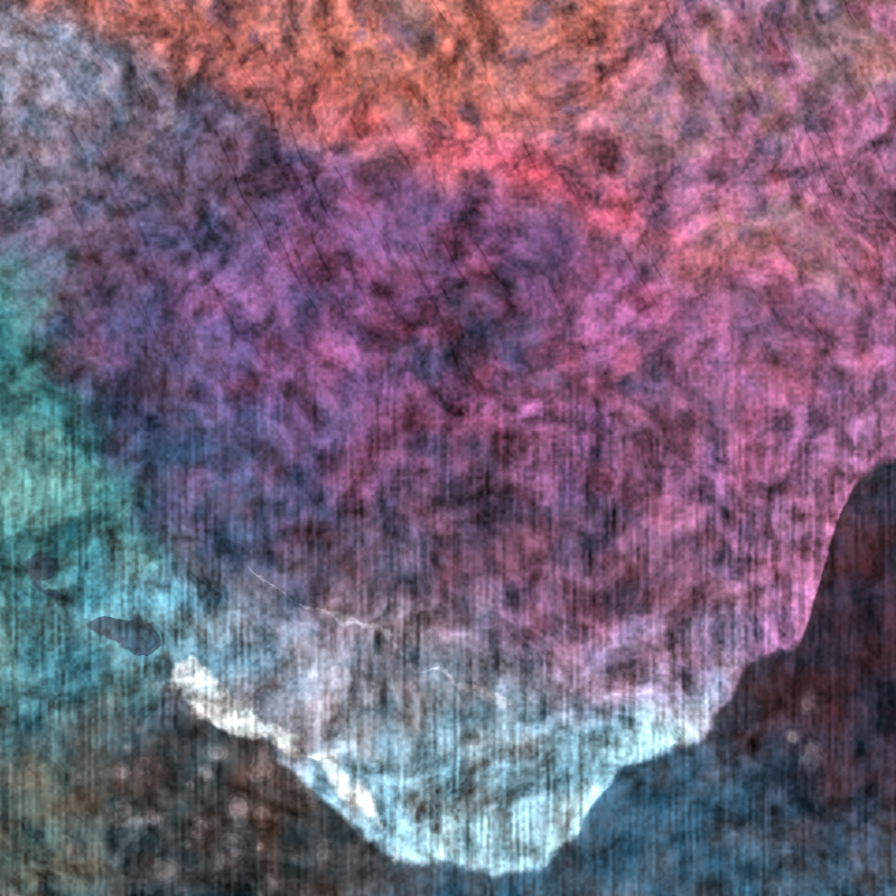
Write a WebGL 1 fragment shader that draws this background.

```glsl
precision highp float;
// Weathered paint wash: coral over violet, teal at left, foamy shore over dark ground.
uniform vec2 u_resolution;

float hash(vec2 p) {
  vec3 q = fract(p.xyx * .1031);
  q += dot(q, q.yzx + 33.3);
  return fract((q.x + q.y) * q.z);
}

float noise(vec2 p) {
  vec2 i = floor(p), f = fract(p);
  f *= f * (3. - 2. * f);
  return mix(mix(hash(i), hash(i + vec2(1, 0)), f.x),
             mix(hash(i + vec2(0, 1)), hash(i + 1.), f.x), f.y);
}

// Fractal noise centred on zero
float fbm(vec2 p) {
  float sum = -.49, amp = .5;
  for (int i = 0; i < 6; i++) {
    sum += amp * noise(p);
    p = mat2(1.6, 1.2, -1.2, 1.6) * p + 7.3;
    amp *= .5;
  }
  return sum;
}

// Soft ellipse: centre in xy, radii in zw
float spot(vec2 p, vec4 e) {
  vec2 d = (p - e.xy) / e.zw;
  return exp(-dot(d, d));
}

// Pool of pigment: weighted colour and weight
vec4 pool(vec2 p, vec4 e, vec3 tint) {
  return vec4(tint, 1) * spot(p, e);
}

// Scattered round cells: soft disc plus a rim
float cells(vec2 p, float density) {
  float best = 0.;
  for (int j = -1; j <= 1; j++)
    for (int i = -1; i <= 1; i++) {
      vec2 id = floor(p) + vec2(i, j);
      float r = mix(.15, .5, hash(id + 4.7));
      float d = length(p - id - vec2(hash(id), hash(id + 2.3)));
      float shape = smoothstep(r, r * .6, d) + .4 * smoothstep(.1, 0., abs(d - r));
      best = max(best, step(hash(id + 9.1), density) * shape);
    }
  return best;
}

float segment(vec2 p, vec2 a, vec2 b) {
  vec2 d = b - a;
  return length(p - a - d * clamp(dot(p - a, d) / dot(d, d), 0., 1.));
}

void main() {
  vec2 uv = gl_FragCoord.xy / u_resolution;
  vec2 swirl = vec2(fbm(uv * 6.), fbm(uv * 6. + 31.));
  vec2 ripple = vec2(fbm(uv * 24. + 5.), fbm(uv * 24. + 50.));
  vec2 p = uv + swirl * .14 + ripple * .06;
  vec2 q = uv + swirl * .05 + ripple * .04;
  float cloud = fbm(uv * 9. + swirl * 3.);
  float patches = fbm(uv * 15. + 70.);

  // Violet body with a cool left side
  vec4 wash = vec4(.47, .32, .46, 1) * .04;
  wash += pool(p, vec4(.03, .89, .12, .13), vec3(.57, .55, .61));
  wash += pool(p, vec4(.18, .8, .15, .11), vec3(.38, .34, .44));
  wash += pool(p, vec4(.12, .68, .14, .1), vec3(.31, .27, .38));
  wash += pool(p, vec4(.28, .62, .16, .13), vec3(.42, .31, .5));
  wash += pool(p, vec4(.48, .66, .17, .2), vec3(.51, .3, .47));
  wash += pool(p, vec4(.72, .6, .23, .16), vec3(.53, .31, .44));
  wash += pool(p, vec4(.64, .39, .2, .12), vec3(.46, .33, .43));
  wash += pool(p, vec4(.91, .45, .12, .22), vec3(.61, .4, .55));
  wash += pool(p, vec4(.38, .4, .16, .07), vec3(.27, .25, .32));
  wash += pool(p, vec4(.18, .46, .13, .1), vec3(.2, .29, .38));
  // Pale shore
  wash += pool(p, vec4(.35, .28, .14, .07), vec3(.58, .55, .6));
  wash += pool(p, vec4(.5, .23, .11, .05), vec3(.42, .47, .49));
  wash += pool(p, vec4(.7, .26, .13, .05), vec3(.62, .54, .67));
  wash += pool(p, vec4(.55, .12, .17, .1), vec3(.56, .72, .78));
  vec3 col = wash.rgb / wash.a;
  float body = spot(uv, vec4(.5, .58, .4, .2));
  col = mix(col, vec3(.7, .41, .64), .6 * body * smoothstep(.02, .2, patches));
  col = mix(col, vec3(.28, .27, .38), .6 * body * smoothstep(.03, .2, -patches));

  // Teal flank and blue fringe
  float flank = .05 + .12 * smoothstep(.6, .34, uv.y);
  float teal = smoothstep(.05, -.03, p.x - flank) * smoothstep(.74, .66, p.y);
  col = mix(col, mix(vec3(.2, .43, .46), vec3(.43, .61, .59), cloud * 2. + .5), teal);
  col = mix(col, vec3(.43, .64, .72), .9 * spot(p, vec4(.17, .28, .13, .07)));

  // Coral sky turning rose, with a hot lower edge and dark flecks
  float above = q.y - 1. + .2 * smoothstep(0., .5, uv.x) + .13 * smoothstep(.5, .85, uv.x);
  vec3 sky = mix(vec3(.77, .46, .43), vec3(.67, .42, .56), smoothstep(.5, .78, p.x - p.y * .5 + .42));
  sky = mix(sky, vec3(.5, .39, .39), .8 * smoothstep(0., .17, cloud));
  sky = mix(sky, vec3(.86, .34, .46), .65 * spot(vec2(uv.x, above), vec4(.58, .03, .26, .04)));
  col = mix(col, sky, smoothstep(-.03, .03, above));
  float flecks = cells(uv * 26. + ripple, .42);
  col = mix(col, vec3(.4, .31, .42), .5 * flecks * smoothstep(0., .08, above));

  // Dark ground, fading out at left
  float below = .21 - .17 * smoothstep(.22, .48, uv.x) + .11 * smoothstep(.6, .72, uv.x)
              + .12 * smoothstep(.74, .87, uv.x) + .22 * smoothstep(.88, .97, uv.x) - q.y;
  vec4 soil = vec4(.22, .32, .39, 1) * .15;
  soil += pool(p, vec4(.04, .07, .09, .1), vec3(.37, .39, .35));
  soil += pool(p, vec4(.26, .1, .14, .11), vec3(.25, .22, .21));
  soil += pool(p, vec4(.97, .32, .14, .15), vec3(.24, .15, .2));
  soil += pool(p, vec4(.07, .19, .13, .05), vec3(.23, .36, .43));
  float blur = mix(.08, .008, smoothstep(.1, .24, uv.x));
  float ground = smoothstep(-blur, blur, below);
  col = mix(col, soil.rgb / soil.a, ground);

  // Shore rim: icy, then orchid at right
  vec3 rim = mix(vec3(.66, .82, .87), vec3(.74, .48, .67), smoothstep(.75, .87, uv.x));
  float rimArea = smoothstep(.38, .52, uv.x) * smoothstep(1., .95, uv.x);
  col = mix(col, rim, .8 * rimArea * smoothstep(.005, -.008, below) * smoothstep(-.09, -.02, below));

  // White foam ridge and a thin upper thread
  vec2 bend = vec2(.36, .16), knot = vec2(.42, .3);
  float ridge = min(segment(q, vec2(.21, .24), bend), segment(q, bend, vec2(.45, .06)));
  float thread = min(segment(q, vec2(.27, .37), knot), segment(q, knot, vec2(.56, .21)));
  col = mix(col, vec3(.87, .9, .91), .9 * smoothstep(.012, .002, ridge - patches * .05));
  col = mix(col, vec3(.76, .75, .79), .5 * smoothstep(.005, .001, thread - patches * .02));

  // Bubble clusters and dark islets
  float cluster = spot(uv, vec4(.12, .88, .12, .06)) + spot(uv, vec4(.88, .18, .05, .04))
                + ground * spot(uv, vec4(.23, .1, .16, .1));
  col = mix(col, vec3(.66, .62, .64), .5 * cluster * cells(uv * 32. + ripple * .6, .65));
  float islet = min(segment(q, vec2(.05, .36), vec2(.08, .33)), segment(q, vec2(.11, .29), vec2(.15, .27)));
  col = mix(col, vec3(.22, .3, .37), .8 * smoothstep(.016, .011, islet + ripple.x * .04));

  // Mottling, vertical grain, slanted scratches and speckle
  float grain = noise(uv * vec2(270, 24) + ripple) - .5;
  float detail = fbm(uv * 50. + swirl * 5.);
  float scratch = noise(vec2(uv.x + uv.y * .5, uv.x - uv.y) * vec2(170, 12) + swirl * 9.);
  float speckle = noise(uv * 240.) - .5;
  col *= 1. + cloud * .65 + detail * 1.3 + speckle * .28 + grain * (.1 + .35 * smoothstep(.7, .4, uv.y));
  col += vec3(.16, -.04, -.12) * fbm(uv * 30. + 9.);
  col -= .07 * smoothstep(.7, .95, scratch) * smoothstep(.45, .75, uv.y);
  gl_FragColor = vec4(clamp(col, 0., 1.), 1);
}
```
